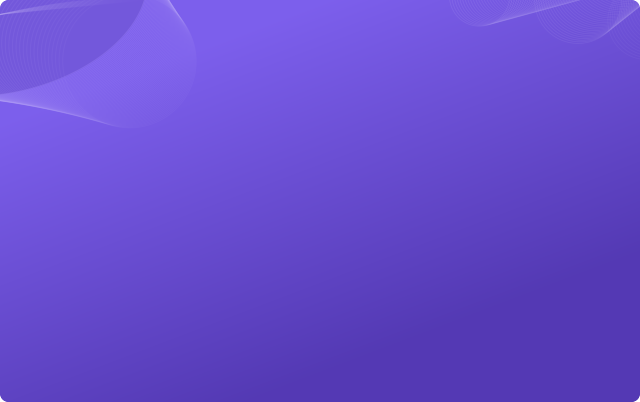
Reproduce this background procedurally as a Shadertoy shader.

```glsl
// A violet card with a slanted gradient and rounded corners. Fans of thin
// ellipses, each blended step by step from one outline to another, form the
// veils along the top; their bright rims arise where the lines pile up.

const vec3 BRIGHT_VIOLET = vec3(0.487, 0.372, 0.925);
const vec3 DEEP_VIOLET = vec3(0.328, 0.225, 0.705);
const vec3 LINE_COLOR = vec3(0.93, 0.90, 1.0);
const vec3 PAGE_COLOR = vec3(1.0);
const float LINE_WIDTH = 0.002;
const vec4 LOBE = vec4(0.0, 0.0, 0.371, 0.232);
const float LOBE_TILT = -0.21;

// Approximate signed distance to an ellipse centred on the origin
float ellipseDistance(vec2 p, vec2 radii) {
    float k = length(p / radii);
    return k * (k - 1.0) / max(length(p / (radii * radii)), 1e-4);
}

float roundedBoxDistance(vec2 p, vec2 halfSize, float radius) {
    vec2 q = abs(p) - halfSize + radius;
    return length(max(q, 0.0)) + min(max(q.x, q.y), 0.0) - radius;
}

vec2 rotate(vec2 p, float angle) {
    float c = cos(angle), s = sin(angle);
    return vec2(c * p.x + s * p.y, c * p.y - s * p.x);
}

// Thin line whose total light stays constant when the pixel grows
float thinLine(float d, float pixel) {
    float w = max(LINE_WIDTH, pixel);
    return (1.0 - smoothstep(0.0, w, abs(d))) * LINE_WIDTH / w;
}

// Ellipses (centre xy, radii zw) blended from first to last, fading on the way;
// bow pushes the middle of the path sideways so that the rims curve
float ellipseFan(vec2 p, vec4 first, vec4 last, float tilt, vec2 bow, int count,
                 float fade, float pixel) {
    float light = 0.0;
    for (int i = 0; i < count; i++) {
        float s = float(i) / float(count - 1);
        vec4 e = mix(first, last, s);
        vec2 q = rotate(p - e.xy - bow * 4.0 * s * (1.0 - s), tilt * (1.0 - s));
        light += thinLine(ellipseDistance(q, e.zw), pixel) * mix(1.0, fade, s);
    }
    return light;
}

// Short strands that leave the left edge and spread towards the top
float cornerStrands(vec2 p, float pixel) {
    float light = 0.0;
    for (int i = 0; i < 18; i++) {
        float s = float(i) / 17.0;
        float slope = mix(0.10, 0.24, s);
        float y = 0.036 - slope * p.x + 0.35 * s * p.x * p.x;
        light += thinLine((p.y - y) / sqrt(1.0 + slope * slope), pixel);
    }
    return light * (1.0 - smoothstep(0.04, 0.36, p.x));
}

void mainImage(out vec4 fragColor, in vec2 fragCoord) {
    // Canvas height is one unit; y runs down from the top edge
    float pixel = 1.0 / iResolution.y;
    vec2 size = vec2(iResolution.x * pixel, 1.0);
    vec2 p = vec2(fragCoord.x * pixel, 1.0 - fragCoord.y * pixel);

    // Slanted base gradient
    float along = dot(p, vec2(0.355, 0.935));
    float t = clamp((along - 0.29) / 0.86, 0.0, 1.0);
    vec3 color = mix(BRIGHT_VIOLET, DEEP_VIOLET, t);

    // Shaded lobe in the upper left corner
    float lobe = ellipseDistance(rotate(p - LOBE.xy, LOBE_TILT), LOBE.zw);
    color *= 1.0 - 0.07 * (1.0 - smoothstep(-pixel, pixel, lobe));

    // Large veil around the lobe
    float light = 0.0;
    if (p.x < 0.56 && p.y < 0.40) {
        light += 0.115 * ellipseFan(p, LOBE, vec4(0.322, 0.152, 0.166, 0.166),
            LOBE_TILT, vec2(0.0, -0.006), 60, 0.35, pixel);
        light += 0.060 * cornerStrands(p, pixel);
    }

    // Three smaller veils at the upper right
    if (p.x > 1.05 && p.y < 0.22) {
        light += 0.095 * ellipseFan(p, vec4(1.193, -0.010, 0.075, 0.075),
            vec4(1.432, -0.075, 0.075, 0.075), 0.0, vec2(0.0), 40, 0.6, pixel);
        light += 0.080 * ellipseFan(p, vec4(1.438, 0.0, 0.108, 0.108),
            vec4(1.633, -0.155, 0.108, 0.108), 0.0, vec2(0.0), 40, 0.8, pixel);
        light += 0.045 * ellipseFan(p, vec4(1.608, 0.052, 0.096, 0.096),
            vec4(1.740, -0.060, 0.096, 0.096), 0.0, vec2(0.0), 24, 0.8, pixel);
    }
    color = mix(color, LINE_COLOR, 0.55 * (1.0 - exp(-1.8 * light)));

    // Rounded card corners
    float card = roundedBoxDistance(p - 0.5 * size, 0.5 * size, 0.021);
    color = mix(color, PAGE_COLOR, smoothstep(-0.5 * pixel, 0.5 * pixel, card));
    fragColor = vec4(color, 1.0);
}
```
